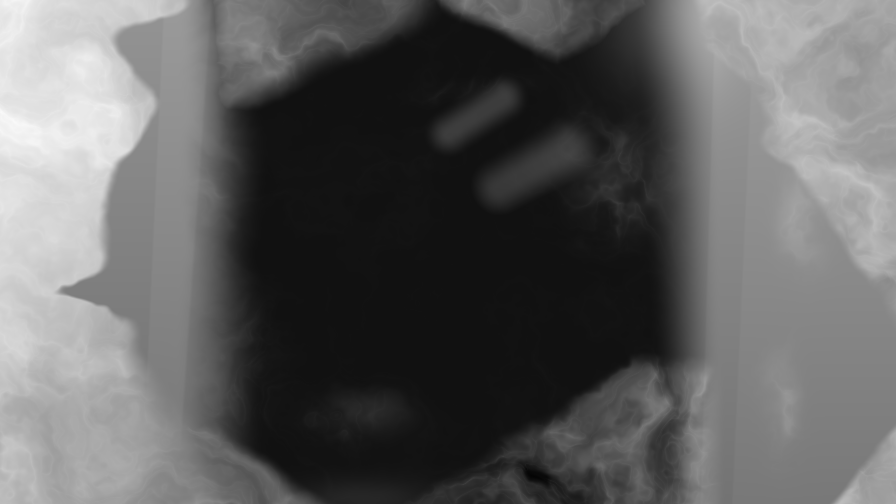
This background is drawn by a WebGL 1 fragment shader. Its source:

```glsl
precision highp float;

uniform vec2 u_resolution;

#define VOID_TONE 0.065
#define WALL_LOW 0.43
#define WALL_HIGH 0.58
#define CLOUD_LOW 0.63
#define CLOUD_HIGH 0.83
#define PLUME_TONE 0.64
#define WARP 0.085
#define FILAMENT 0.13
#define SMOKE_SCALE 5.0
#define EDGE_SOFT 0.014

float hash(vec2 p) {
  vec3 h = fract(vec3(p.xyx) * 0.1031);
  h += dot(h, h.yzx + 33.33);
  return fract((h.x + h.y) * h.z);
}

float noise(vec2 p) {
  vec2 i = floor(p), f = fract(p);
  f = f * f * (3.0 - 2.0 * f);
  return mix(mix(hash(i), hash(i + vec2(1.0, 0.0)), f.x),
             mix(hash(i + vec2(0.0, 1.0)), hash(i + 1.0), f.x), f.y);
}

float fbm(vec2 p) {
  float sum = 0.0, amp = 0.5;
  for (int i = 0; i < 5; i++) {
    sum += amp * noise(p);
    p = mat2(1.6, 1.2, -1.2, 1.6) * p + 7.3;
    amp *= 0.5;
  }
  return sum;
}

// Thin bright folds where the noise crosses its middle value
float filaments(vec2 p) {
  float sum = 0.0, amp = 0.6;
  for (int i = 0; i < 4; i++) {
    float ridge = 1.0 - abs(2.0 * noise(p) - 1.0);
    sum += amp * ridge * ridge * ridge;
    p = mat2(1.5, 1.1, -1.1, 1.5) * p + 3.7;
    amp *= 0.6;
  }
  return sum;
}

float bump(float v, float center, float width) {
  float d = (v - center) / width;
  return exp(-d * d);
}

float haze(vec2 p, vec2 center, vec2 size) {
  vec2 d = (p - center) / size;
  return exp(-dot(d, d));
}

float capsule(vec2 p, vec2 a, vec2 b, float radius) {
  vec2 ab = b - a;
  float t = clamp(dot(p - a, ab) / dot(ab, ab), 0.0, 1.0);
  return length(p - a - ab * t) - radius;
}

float cover(float inside, float soft) {
  return smoothstep(-soft, soft, inside);
}

void main() {
  vec2 p = gl_FragCoord.xy / u_resolution.y;
  p.x += 0.5 * (16.0 / 9.0 - u_resolution.x / u_resolution.y);

  // Warped coordinates shared by all the smoke
  vec2 s = p * SMOKE_SCALE;
  vec2 swirl = vec2(fbm(s + 11.0), fbm(s + 47.0)) - 0.48;
  vec2 q = p + WARP * swirl;
  float body = fbm(s * 1.3 + 2.5 * swirl + 5.0) - 0.48;
  float wisps = filaments(s * 0.9 + 3.0 * swirl);
  float detail = 0.28 * body + FILAMENT * (wisps - 0.45);

  // Grey walls with slanted seams
  float wall = mix(WALL_LOW, WALL_HIGH, p.y);
  wall += 0.025 * cover(p.x - 0.28 - 0.046 * p.y, 0.003);
  wall -= 0.03 * cover(p.x - 0.35 - 0.07 * p.y, 0.004);
  wall += 0.025 * cover(p.x - 1.39 - 0.03 * p.y, 0.003);
  wall += 0.02 * cover(p.x - 1.453 - 0.045 * p.y, 0.003);

  // Dark opening between the walls
  float opening = smoothstep(0.35, 0.53, p.x + 0.04 * body);
  opening *= 1.0 - smoothstep(1.25 + 0.06 * (1.0 - p.y), 1.43, p.x);
  float tone = mix(wall, VOID_TONE, opening);
  tone -= 0.03 * haze(p, vec2(0.95, 0.57), vec2(0.2, 0.08));
  tone += 0.2 * haze(p, vec2(1.32, 0.97), vec2(0.12, 0.15));
  tone += 0.08 * haze(p, vec2(0.72, 0.01), vec2(0.14, 0.04));

  // Blurred streaks
  float streak = 1.0 - cover(capsule(p, vec2(0.89, 0.735), vec2(1.0, 0.805), 0.028), 0.024);
  streak += 1.0 - cover(capsule(p, vec2(0.99, 0.625), vec2(1.13, 0.705), 0.038), 0.032);
  tone += 0.17 * streak;

  // Smoke hanging from the top
  float hangLeft = cover(q.y - 0.76 - 0.53 * (q.x - 0.42), 0.04);
  hangLeft *= smoothstep(0.36, 0.46, p.x) * (1.0 - smoothstep(0.78, 0.9, p.x));
  float hangMid = cover(q.y - 0.88 - 0.5 * abs(q.x - 1.13), 0.025);
  float hang = max(hangLeft * mix(0.42, 0.28, smoothstep(0.45, 0.8, p.x)), 0.3 * hangMid);
  tone = max(tone, hang + VOID_TONE + 1.1 * detail * (hangLeft + hangMid));

  // Smoke rising from the floor
  float riseRight = cover(min(0.7 * (q.x - 0.83), 0.28) - q.y, 0.025);
  riseRight *= 1.0 - smoothstep(1.36, 1.44, p.x);
  float riseLeft = cover(0.24 - 0.7 * (q.x - 0.3) - q.y, 0.03);
  tone += riseRight * (0.1 + 0.1 * smoothstep(0.9, 1.35, p.x) + 1.4 * detail);
  tone = mix(tone, max(tone, 0.34 + detail), riseLeft);

  // Loose wisps
  float loose = haze(q, vec2(1.22, 0.64), vec2(0.08, 0.1));
  loose += 0.6 * haze(q, vec2(0.72, 0.165), vec2(0.08, 0.035));
  loose += 0.5 * haze(q, vec2(0.48, 0.27), vec2(0.07, 0.1));
  loose += 0.4 * haze(q, vec2(0.42, 0.59), vec2(0.03, 0.07));
  loose += 0.4 * haze(q, vec2(1.56, 0.2), vec2(0.035, 0.09));
  loose += 0.4 * haze(q, vec2(1.6, 0.56), vec2(0.035, 0.08));
  loose += 0.4 * haze(q, vec2(0.95, 0.82), vec2(0.1, 0.02));
  tone += 0.24 * loose * wisps + 0.012 * opening * wisps * wisps;

  // Bright cloud on the left
  float leftEdge = mix(0.42, 0.2, smoothstep(0.0, 0.45, q.y));
  leftEdge += 0.11 * bump(q.y, 0.79, 0.09) + 0.16 * bump(q.y, 1.02, 0.06);
  leftEdge += 0.03 * bump(q.y, 0.36, 0.04) - 0.09 * bump(q.y, 0.425, 0.025);
  float cloud = mix(CLOUD_LOW, CLOUD_HIGH, smoothstep(0.1, 0.65, p.y));
  cloud += 0.08 * (1.0 - smoothstep(0.0, 0.25, p.x)) - 0.12 * smoothstep(0.22, 0.4, p.x);
  float fade = mix(0.07, EDGE_SOFT, smoothstep(0.1, 0.4, p.y));
  tone = mix(tone, cloud + 0.7 * detail, cover(leftEdge - q.x, fade));

  // Plume on the right and the puff below it
  float rightEdge = 1.4 + 0.58 * (1.0 - q.y);
  rightEdge -= 0.05 * bump(q.y, 0.9, 0.05) + 0.045 * bump(q.y, 0.71, 0.04);
  rightEdge = min(rightEdge, 1.66 + 0.77 * q.y);
  float plume = PLUME_TONE + 0.05 * (p.y - 0.5) + 0.9 * detail;
  tone = mix(tone, plume, cover(q.x - rightEdge, EDGE_SOFT));

  gl_FragColor = vec4(vec3(clamp(tone, 0.0, 1.0)), 1.0);
}
```
